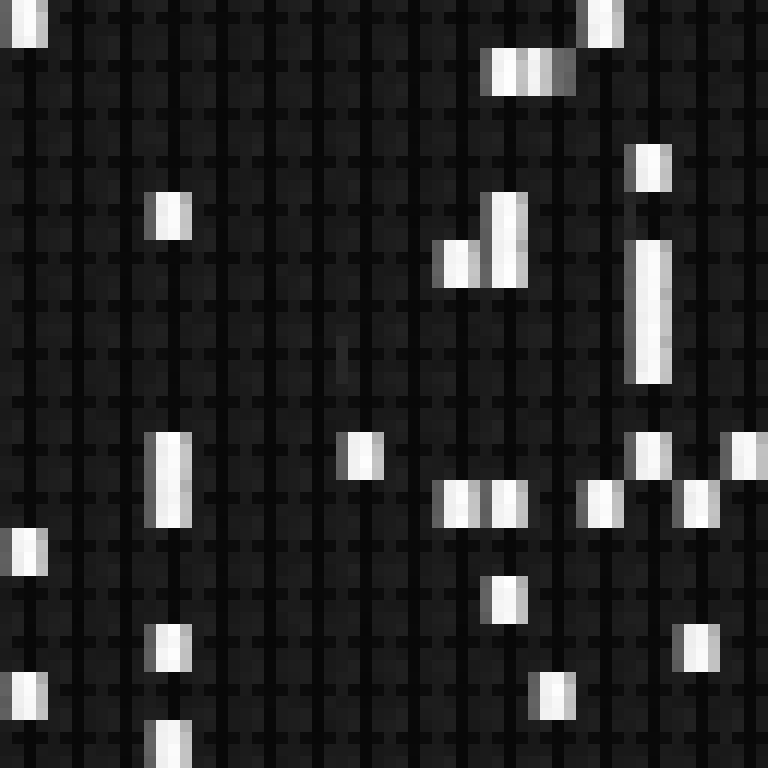
This pattern is drawn by a WebGL 1 fragment shader. Its source:

```glsl
precision highp float;

uniform vec2 u_resolution;

float hash(vec2 p) {
  vec3 q = fract(vec3(p.xyx) * 0.1031);
  q += dot(q, q.yzx + 33.33);
  return fract((q.x + q.y) * q.z);
}

vec2 gradient(vec2 corner) {
  float angle = 6.2832 * hash(corner + 71.0);
  return vec2(cos(angle), sin(angle));
}

float gradientNoise(vec2 p) {
  vec2 i = floor(p);
  vec2 f = fract(p);
  vec2 w = f * f * (3.0 - 2.0 * f);
  vec2 e = vec2(1.0, 0.0);
  float low = mix(dot(gradient(i), f), dot(gradient(i + e), f - e), w.x);
  float high = mix(dot(gradient(i + e.yx), f - e.yx), dot(gradient(i + 1.0), f - 1.0), w.x);
  return mix(low, high, w.y);
}

// Picks one of four column values by index 0..3
float pick(vec4 columns, float index) {
  return dot(columns, vec4(equal(vec4(index), vec4(0.0, 1.0, 2.0, 3.0))));
}

// Dark weave: a vertical groove with a short crossbar in every tile
float weave(vec2 block, float grain) {
  if (block.x == 2.0) return 0.033 + 0.2 * grain;
  if (block.y == 1.0 && block.x > 0.5) return 0.045 + 0.2 * grain;
  float raised = float(block.x < 1.5 && (block.y == 0.0 || block.y == 3.0));
  return 0.1 + raised * (0.01 + 0.012 * block.x) + 0.5 * grain;
}

// Tiles light up more often in a few busy columns
float tileShade(vec2 tile, vec2 block, float grain) {
  float base = weave(block, grain);
  float lane = mod(tile.x, 10.0);
  float litRate = (lane == 0.0 || lane == 3.0) ? 0.31 : 0.042;
  float chance = hash(tile + 17.0);

  if (chance < litRate) {
    float edge = 0.76 - 0.07 * float(block.y == 0.0);
    return pick(vec4(0.37, 0.945, 0.98, edge), block.x) + grain;
  }
  // Early pulse, weak pulse and faint trace
  if (chance > 0.988) return pick(vec4(0.96, 0.76, 0.41, 0.38), block.x) + grain;
  if (chance > 0.983) return pick(vec4(0.38, 0.22, base, base), block.x);
  if (chance > 0.96 && block.x == 0.0) return 0.15 + 0.5 * grain;
  return base;
}

// 16 by 16 tiles of 4 by 4 blocks, rows counted from the top
float pattern(vec2 uv) {
  vec2 cell = floor(vec2(uv.x, 1.0 - uv.y) * 64.0);
  vec2 tile = floor((cell + 0.5) / 4.0);
  vec2 block = cell - tile * 4.0;
  float grain = 0.03 * gradientNoise(cell * 0.37 + 0.2) + 0.025 * (hash(cell + 5.0) - 0.5);
  return tileShade(tile, block, grain);
}

void main() {
  // Four samples per pixel smooth the block edges
  float shade = 0.0;
  for (int i = 0; i < 4; i++) {
    float k = float(i);
    vec2 offset = vec2(mod(k, 2.0), floor(k / 2.0)) * 0.5 - 0.25;
    shade += 0.25 * pattern((gl_FragCoord.xy + offset) / u_resolution);
  }
  gl_FragColor = vec4(vec3(shade), 1.0);
}
```
